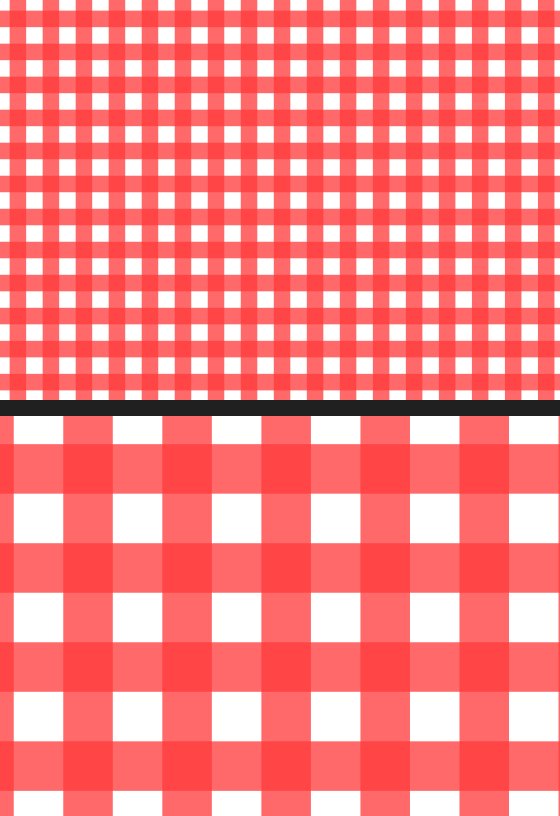
Top, the full canvas; bottom, a detail of the centre.
Reproduce this pattern procedurally as a WebGL 1 fragment shader.

```glsl
precision highp float;
// Red and white gingham: translucent stripes crossing at right angles.

uniform vec2 u_resolution;

// Coverage of evenly spaced stripes half a period wide; x in periods.
float stripes(float x, float pixel) {
  float edgeDistance = abs(fract(x) - 0.5) - 0.25;
  return clamp(0.5 - edgeDistance / pixel, 0.0, 1.0);
}

void main() {
  // Just under 17 repeats across the width, square cells
  float pixel = 16.96 / u_resolution.x;
  vec2 cell = gl_FragCoord.xy * pixel - 0.042;

  // Lay the same translucent red in each direction
  vec3 stripeRed = vec3(1.0, 0.227, 0.227);
  vec3 color = vec3(1.0);
  color = mix(color, stripeRed, 0.763 * stripes(cell.x, pixel));
  color = mix(color, stripeRed, 0.763 * stripes(cell.y, pixel));

  gl_FragColor = vec4(color, 1.0);
}
```
